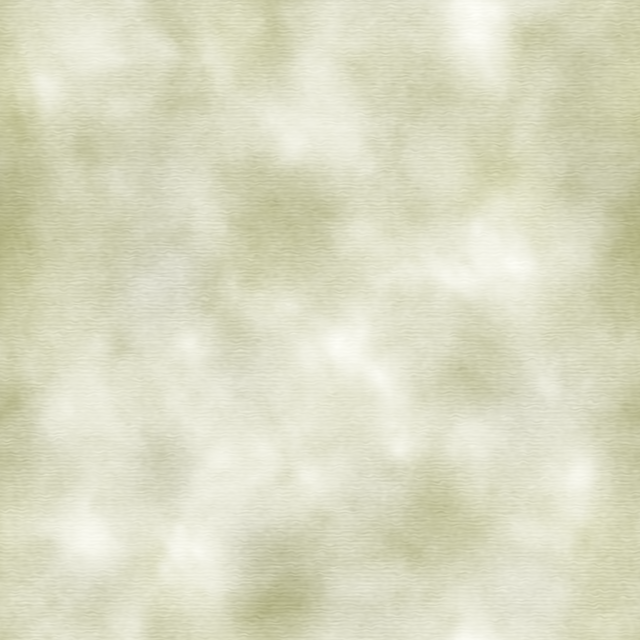
A WebGL 1 fragment shader for this texture:

```glsl
precision highp float;
uniform vec2 u_resolution;

vec3 hash3(vec2 cell, float seed) {
  vec3 q = fract(vec3(cell.xyx) * vec3(0.1031, 0.103, 0.0973) + seed * 0.137);
  q += dot(q, q.yxz + 33.33);
  return fract((q.xxy + q.yzz) * q.zyx);
}

// Cellular noise: signed soft blobs around jittered points, wrapping at 1
float blobs(vec2 uv, vec2 cells, float seed) {
  vec2 p = uv * cells;
  vec2 base = floor(p);
  float sum = 0.0;
  for (int y = -1; y <= 1; y++) {
    for (int x = -1; x <= 1; x++) {
      vec2 cell = base + vec2(x, y);
      vec3 h = hash3(mod(cell, cells), seed);
      vec2 d = cell + h.xy - p;
      float k = max(0.0, 1.0 - dot(d, d));
      sum += (2.0 * h.z - 1.0) * k * k * k;
    }
  }
  return sum;
}

// Layered blobs, from broad patches down to wisps
float clouds(vec2 uv, float seed) {
  float sum = 0.0;
  float amplitude = 1.0;
  float cells = 6.0;
  for (int i = 0; i < 4; i++) {
    sum += amplitude * blobs(uv, vec2(cells), seed + float(i));
    amplitude *= 0.5;
    cells *= 2.0;
  }
  return sum;
}

// Laid paper: broken horizontal ribs with a fine grain
float paperRelief(vec2 uv) {
  const float ribs = 160.0;
  float waver = blobs(uv, vec2(100.0, 130.0), 21.0);
  float strength = 0.9 + 0.8 * blobs(uv, vec2(70.0, 120.0), 22.0);
  float rib = sin(6.2831853 * (ribs * uv.y + 0.3 * waver));
  float resolved = 1.0 - smoothstep(0.35, 0.5, ribs / u_resolution.y);
  float grain = blobs(uv, vec2(130.0, 190.0), 23.0);
  return resolved * (rib * strength + 0.9 * grain);
}

void main() {
  vec2 uv = gl_FragCoord.xy / u_resolution;

  // Drifting cloud tone
  vec2 drift = vec2(blobs(uv, vec2(9.0), 11.0), blobs(uv, vec2(9.0), 12.0));
  float tone = clouds(uv + 0.02 * drift, 1.0);
  float tint = blobs(uv, vec2(7.0), 15.0);

  // Pale olive, from sage shadows to white
  vec3 color = vec3(0.85, 0.85, 0.75) + tone * vec3(0.108, 0.108, 0.165);
  color.b += 0.025 * tint * (1.0 - smoothstep(0.0, 1.0, tone));

  // Relief fades out in the white patches
  float depth = mix(0.023, 0.008, smoothstep(-0.2, 1.0, tone));
  color += depth * paperRelief(uv);

  gl_FragColor = vec4(clamp(color, 0.0, 1.0), 1.0);
}
```
